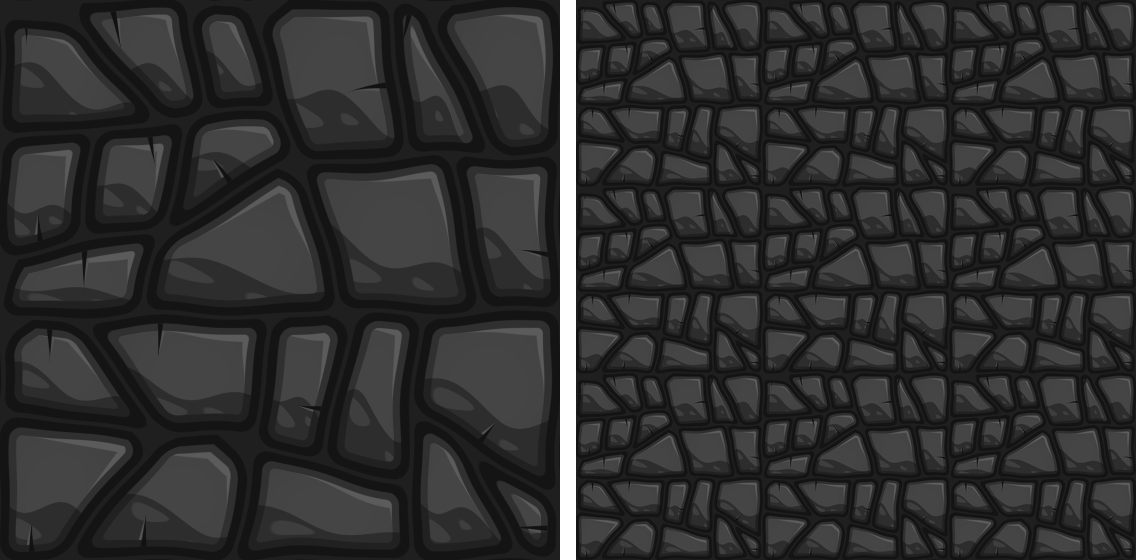
Left: one tile. Right: repeated 3 by 3.
Give the GLSL for this texture, as a WebGL 1 fragment shader.

```glsl
precision highp float;
// Tiling cartoon wall of dark, irregular stones with outlines, shading and cracks.

uniform vec2 u_resolution;

#define SEED 3.0
#define GAP 0.004
#define OUTLINE 0.016
#define RIM 0.013
#define SMALLEST 0.030
#define LARGEST 0.095
#define WARP 0.005
#define SHADE_LEVEL -0.28
#define CRACK_SHARE 0.6
#define TAU 6.2831853

float hash(float n) {
  return fract(sin(n * 12.9898 + SEED * 78.233) * 43758.5453);
}

float cross2(vec2 a, vec2 b) {
  return a.x * b.y - a.y * b.x;
}

// Signed distance from the line a-b, positive on its left.
float lineDist(vec2 p, vec2 a, vec2 b) {
  return cross2(normalize(b - a), p - a);
}

// Intersection of four half planes with rounded corners, positive inside.
float roundInside(vec4 edges, float radius) {
  return radius - length(max(radius - edges, 0.0));
}

void main() {
  float aa = 0.8 / min(u_resolution.x, u_resolution.y);
  vec2 uv = gl_FragCoord.xy / u_resolution;
  vec2 wave = sin(TAU * (uv.yx * vec2(2.0, 3.0) + uv * vec2(1.0, 2.0)))
            + 0.5 * sin(TAU * (uv.yx * 5.0 - uv * 2.0) + 1.3);
  vec2 p = fract(uv + WARP * wave);

  // Split the tile into slanted quads until each is small enough.
  vec2 a = vec2(0.0), b = vec2(1.0, 0.0), c = vec2(1.0), d = vec2(0.0, 1.0);
  float id = 1.0;
  for (int i = 0; i < 7; i++) {
    float area = 0.5 * cross2(c - a, d - b);
    if (area < mix(SMALLEST, LARGEST, hash(id + 0.17))) break;
    float slant = (hash(id + 0.31) - 0.5) * min(0.12 + 0.09 * float(i), 0.45);
    float middle = 0.5 + 0.26 * (hash(id + 0.53) - 0.5);
    float wide = (b + c - a - d).x, tall = (c + d - a - b).y;
    float side;
    if (wide > tall * mix(0.85, 1.15, hash(id + 0.71))) {
      vec2 s = mix(a, b, middle + slant), t = mix(d, c, middle - slant);
      side = step(0.0, cross2(t - s, p - s));
      if (side > 0.5) { b = s; c = t; } else { a = s; d = t; }
    } else {
      vec2 s = mix(a, d, middle + slant), t = mix(b, c, middle - slant);
      side = step(0.0, cross2(t - s, p - s));
      if (side > 0.5) { a = s; b = t; } else { d = s; c = t; }
    }
    id = 2.0 * id + side;
  }

  // Edge distances: bottom, right, top, left; some stones lose a top corner.
  vec4 edges = vec4(lineDist(p, a, b), lineDist(p, b, c),
                    lineDist(p, c, d), lineDist(p, d, a));
  vec2 center = 0.25 * (a + b + c + d);
  vec2 halfSize = 0.25 * vec2((b + c - a - d).x, (c + d - a - b).y);
  vec2 corner = hash(id + 0.83) < 0.5 ? c : d;
  float cut = 0.35 * min(halfSize.x, halfSize.y) * step(0.5, hash(id + 0.91));
  if (cut > 0.0) {
    vec2 inward = normalize(normalize(center - corner) - vec2(0.0, 0.35));
    edges.z = min(edges.z, dot(p - corner, inward) - cut);
  }

  float body = roundInside(edges - GAP, 0.028);
  float rim = roundInside(edges - GAP - OUTLINE, 0.020);
  vec4 faceEdges = edges - GAP - OUTLINE - RIM;
  float face = roundInside(faceEdges, 0.010);
  float inBody = smoothstep(-aa, aa, body);
  float inRim = smoothstep(-aa, aa, rim);
  float inFace = smoothstep(-aa, aa, face);

  // Wavy shadow that falls from the left to the lower right.
  vec2 q = (p - center) / halfSize;
  float phase = TAU * hash(id + 0.37);
  float curve = SHADE_LEVEL - 0.32 * q.x + 0.16 * sin(3.6 * q.x + phase);
  float shade = smoothstep(-aa, aa, (curve - q.y) * halfSize.y);

  vec3 mortar = vec3(0.122), ink = vec3(0.080);
  vec3 rimColor = mix(vec3(0.188), vec3(0.130), shade);
  vec3 lit = vec3(0.260 + 0.012 * (1.0 - min(dot(q, q), 1.5)));
  vec3 faceColor = mix(lit, vec3(0.175), shade);

  // Pale leaf-shaped patches inside the shadow.
  for (int i = 0; i < 2; i++) {
    float k = float(i);
    float x = mix(-0.45, 0.3, k) + 0.2 * (hash(id + k + 0.43) - 0.5);
    float y = SHADE_LEVEL - 0.32 * x + 0.16 * sin(3.6 * x + phase) - 0.27;
    vec2 size = mix(vec2(0.27, 0.13), vec2(0.14, 0.06), k);
    vec2 leaf = q - vec2(x, y);
    leaf.y += 0.3 * leaf.x;
    leaf /= size;
    leaf.y *= 1.0 + 0.45 * leaf.x;
    float patchDist = (1.0 - length(leaf)) * size.y * halfSize.y;
    faceColor = mix(faceColor, vec3(0.243), smoothstep(-aa, aa, patchDist) * shade);
  }

  // Bright wedges that meet in the upper right corner.
  float topWedge = 0.014 * smoothstep(-0.5, 0.8, q.x) - faceEdges.z;
  float rightWedge = 0.012 * smoothstep(-0.25, 0.8, q.y) - faceEdges.y;
  float glint = smoothstep(-aa, aa, max(topWedge, rightWedge))
              * smoothstep(-0.55, -0.35, q.x + q.y);
  faceColor = mix(faceColor, vec3(0.355), glint * (1.0 - shade));

  vec3 color = mix(mortar, ink, inBody);
  color = mix(color, rimColor, inRim);
  color = mix(color, faceColor, inFace);

  // A tapered crack from one edge, with a lit lip beside it.
  float pick = hash(id + 0.61);
  vec2 from = pick < 0.35 ? b : (pick < 0.7 ? c : a);
  vec2 to = pick < 0.35 ? c : (pick < 0.7 ? d : b);
  vec2 root = mix(from, to, mix(0.35, 0.65, hash(id + 0.67)));
  vec2 inwardDir = normalize(vec2(from.y - to.y, to.x - from.x));
  vec2 dir = normalize(inwardDir + 0.5 * (hash(id + 0.77) - 0.5) * inwardDir.yx);
  float along = dot(p - root, dir), across = cross2(dir, p - root);
  float reach = mix(0.065, 0.090, hash(id + 0.87));
  float width = 0.011 * (1.0 - along / reach);
  float cracked = step(hash(id + 0.97), CRACK_SHARE) * inRim;
  float lip = smoothstep(-aa, aa, width - abs(across - 0.4 * width));
  float slit = smoothstep(-aa, aa, 0.6 * width - abs(across));
  color = mix(color, vec3(0.330), lip * cracked * inFace);
  color = mix(color, vec3(0.070), slit * cracked);

  gl_FragColor = vec4(color, 1.0);
}
```
